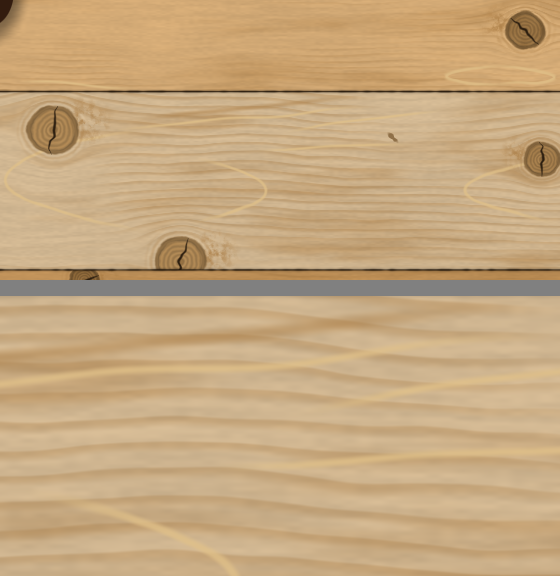
Top, the full canvas; bottom, a detail of the centre.
A WebGL 2 fragment shader for this texture:

```glsl
#version 300 es
precision highp float;
uniform vec2 u_resolution;
out vec4 fragColor;

// Lengths are in canvas heights
const vec2 SEAMS = vec2(0.036, 0.673);
const float SEAM_HALF = 0.0022;
const vec3 PALE_WOOD = vec3(0.825, 0.722, 0.575);
const vec3 WARM_WOOD = vec3(0.835, 0.672, 0.465);
const vec3 LOW_WOOD = vec3(0.75, 0.57, 0.35);
const vec3 GRAIN = vec3(0.66, 0.48, 0.26);
const vec3 SAP = vec3(0.88, 0.755, 0.535);
const vec3 KNOT_PALE = vec3(0.72, 0.56, 0.35);
const vec3 KNOT_DARK = vec3(0.45, 0.32, 0.16);
const vec3 CRACK = vec3(0.13, 0.085, 0.04);
const vec3 BOWL = vec3(0.20, 0.11, 0.06);

// Knot: centre, radius, crack angle
const int KNOT_COUNT = 5;
const vec4 KNOTS[KNOT_COUNT] = vec4[](
  vec4(1.875, 0.890, 0.070, -0.75), vec4(0.190, 0.536, 0.088, 1.44),
  vec4(1.935, 0.430, 0.062, 1.65), vec4(0.645, 0.065, 0.088, 1.31),
  vec4(0.300, 0.000, 0.055, 0.30));
const float KNOT_TONE[KNOT_COUNT] = float[](0.68, 0.25, 0.45, 0.25, 0.85);

// Arch: tip, curvature, reach
const int ARCH_COUNT = 5;
const vec4 ARCHES[ARCH_COUNT] = vec4[](
  vec4(0.02, 0.36, 14.0, 0.55), vec4(0.95, 0.32, -20.0, 0.28),
  vec4(1.66, 0.32, 25.0, 0.36), vec4(1.975, 0.727, -150.0, 0.25),
  vec4(1.59, 0.727, 150.0, 0.25));

// Sap streak: start, end
const int STREAK_COUNT = 4;
const vec4 STREAKS[STREAK_COUNT] = vec4[](
  vec4(0.38, 0.535, 1.35, 0.620), vec4(1.00, 0.530, 1.60, 0.610),
  vec4(0.05, 0.710, 0.50, 0.685), vec4(0.90, 0.470, 1.50, 0.485));
const vec4 BROWN_STREAK = vec4(0.45, 0.570, 1.32, 0.665);

float hash(vec2 p) {
  p = fract(p * vec2(0.1031, 0.1137));
  p += dot(p, p.yx + 33.33);
  return fract((p.x + p.y) * p.x * 17.0);
}

float noise(vec2 p) {
  vec2 i = floor(p), f = fract(p);
  f = f * f * (3.0 - 2.0 * f);
  return mix(mix(hash(i), hash(i + vec2(1, 0)), f.x),
             mix(hash(i + vec2(0, 1)), hash(i + 1.0), f.x), f.y);
}

float fbm(vec2 p) {
  float sum = 0.0, amp = 0.5;
  for (int i = 0; i < 4; i++) {
    sum += amp * noise(p);
    p = p * 2.03 + 17.3;
    amp *= 0.5;
  }
  return sum;
}

float plankAt(float y) { return step(SEAMS.x, y) + step(SEAMS.y, y); }

float streak(vec2 p, vec4 s, float halfWidth) {
  float t = (p.x - s.x) / (s.z - s.x);
  float d = abs(p.y - mix(s.y, s.w, t) - 0.02 * (noise(vec2(p.x * 5.0, s.y * 90.0)) - 0.5));
  return smoothstep(halfWidth, 0.0, d) * smoothstep(0.0, 0.25, t) * smoothstep(1.0, 0.7, t);
}

float arch(vec2 p, vec4 a) {
  vec2 q = p - a.xy;
  float d = abs(q.x - a.z * q.y * q.y) / sqrt(1.0 + 4.0 * a.z * a.z * q.y * q.y);
  return smoothstep(0.009, 0.001, d) * smoothstep(a.w, 0.4 * a.w, abs(q.x));
}

void main() {
  vec2 p = gl_FragCoord.xy / u_resolution.y;
  float px = 1.0 / u_resolution.y;
  float plank = plankAt(p.y);
  vec2 seed = vec2(plank * 13.7, plank * 5.3);

  // Grain height, bent around the knots of this plank
  float flow = p.y + 0.07 * fbm(p * vec2(1.6, 3.0) + seed);
  for (int i = 0; i < KNOT_COUNT; i++) {
    vec4 k = KNOTS[i];
    vec2 q = p - k.xy;
    float same = 1.0 - step(0.5, abs(plank - plankAt(k.y)));
    flow -= same * q.y * k.z * k.z / max(dot(q, q), k.z * k.z);
  }

  // Plank tone, broad bands, growth lines and fibres
  vec3 color = plank > 1.5 ? WARM_WOOD : plank > 0.5 ? PALE_WOOD : LOW_WOOD;
  float band = fbm(vec2(p.x * 1.8, flow * 13.0) + seed);
  color = mix(color, GRAIN, 0.42 * smoothstep(0.48, 0.85, band));
  color *= 0.985 + 0.06 * (fbm(p * vec2(2.0, 4.0) + 40.0) - 0.4);
  float ring = fract(flow * mix(30.0, 48.0, step(1.5, plank)) + 1.2 * fbm(p * vec2(1.5, 5.0) + seed));
  float line = smoothstep(0.45, 0.85, ring) * smoothstep(1.0, 0.88, ring);
  color = mix(color, GRAIN, 0.30 * line * smoothstep(0.3, 0.75, noise(p * vec2(2.2, 7.0) + seed)));
  color *= 1.0 + 0.055 * (noise(vec2(p.x * 7.0, flow * 120.0)) - 0.5)
               + 0.04 * (noise(p * vec2(60.0, 190.0)) - 0.5);

  // Sap lines and the brown streak
  vec2 bent = p + 0.03 * (vec2(fbm(p * 6.0), fbm(p * 6.0 + 9.0)) - 0.47);
  float sap = 0.0;
  for (int i = 0; i < ARCH_COUNT; i++) {
    float same = 1.0 - step(0.5, abs(plank - plankAt(ARCHES[i].y)));
    sap = max(sap, same * arch(bent, ARCHES[i]));
  }
  for (int i = 0; i < STREAK_COUNT; i++) sap = max(sap, streak(p, STREAKS[i], 0.008));
  color = mix(color, SAP, 0.75 * sap);
  color = mix(color, GRAIN, 0.45 * streak(p, BROWN_STREAK, 0.014));

  // Knots: stain, halo, rings, rim, crack
  for (int i = 0; i < KNOT_COUNT; i++) {
    vec4 k = KNOTS[i];
    if (abs(plank - plankAt(k.y)) > 0.5) continue;
    vec2 q = p - k.xy;
    float d = length(q * vec2(0.95, 1.0)) + 0.02 * (fbm(q * 18.0 + k.xy * 9.0) - 0.47);
    float r = d / k.z;
    vec2 side = q - k.z * vec2(1.35 * sign(1.0 - k.x), 0.35);
    float stain = smoothstep(1.3 * k.z, 0.0, length(side)) * smoothstep(0.35, 0.75, fbm(p * 55.0));
    color = mix(color, GRAIN, 0.75 * stain);
    float halo = smoothstep(1.6, 1.0, r);
    color = mix(color, GRAIN, halo * (0.12 + 0.18 * sin(r * 28.0)));
    float inside = smoothstep(k.z + 1.5 * px, k.z - 1.5 * px, d);
    vec3 core = mix(KNOT_PALE, KNOT_DARK, KNOT_TONE[i] * (0.6 + 0.6 * fbm(q * 30.0)));
    core *= 0.97 + 0.08 * sin(r * 34.0 + 3.0 * noise(q * 25.0));
    core *= 1.0 - 0.22 * smoothstep(0.12, 0.05, abs(r - 0.93));
    core = mix(core, KNOT_DARK, 0.5 * smoothstep(0.16, 0.08, r));
    color = mix(color, core, 0.92 * inside);
    vec2 dir = vec2(cos(k.w), sin(k.w));
    float along = dot(q, dir) / k.z;
    float across = dot(q, vec2(-dir.y, dir.x)) + 0.016 * (noise(vec2(along * 4.0, k.x * 20.0)) - 0.5);
    float crackHalf = 0.0045 * (1.0 - along * along);
    color = mix(color, CRACK, 0.9 * smoothstep(crackHalf + px, crackHalf - px, abs(across)) * step(abs(along), 1.0));
  }

  // Small dark fleck
  vec2 fleck = p - vec2(1.401, 0.51);
  float fleckSize = length(fleck + 0.4 * fleck.yx) + 0.01 * (noise(p * 90.0) - 0.5);
  color = mix(color, KNOT_DARK, 0.7 * smoothstep(0.015, 0.007, fleckSize));

  // Seams with soft edges, then the round corner object and its shadow
  float seam = min(abs(p.y - SEAMS.x), abs(p.y - SEAMS.y)) + 0.002 * (noise(p * vec2(45.0, 1.0)) - 0.5);
  color *= 1.0 - 0.18 * smoothstep(0.012, 0.0, seam);
  color = mix(color, CRACK, 0.95 * smoothstep(SEAM_HALF + px, SEAM_HALF - px, seam));
  float bowl = length((p - vec2(-0.04, 1.03)) * vec2(1.4, 1.0)) - 0.125;
  color *= 1.0 - 0.4 * smoothstep(0.09, 0.0, bowl);
  color = mix(color, BOWL, smoothstep(px, -px, bowl));
  fragColor = vec4(color, 1.0);
}
```
